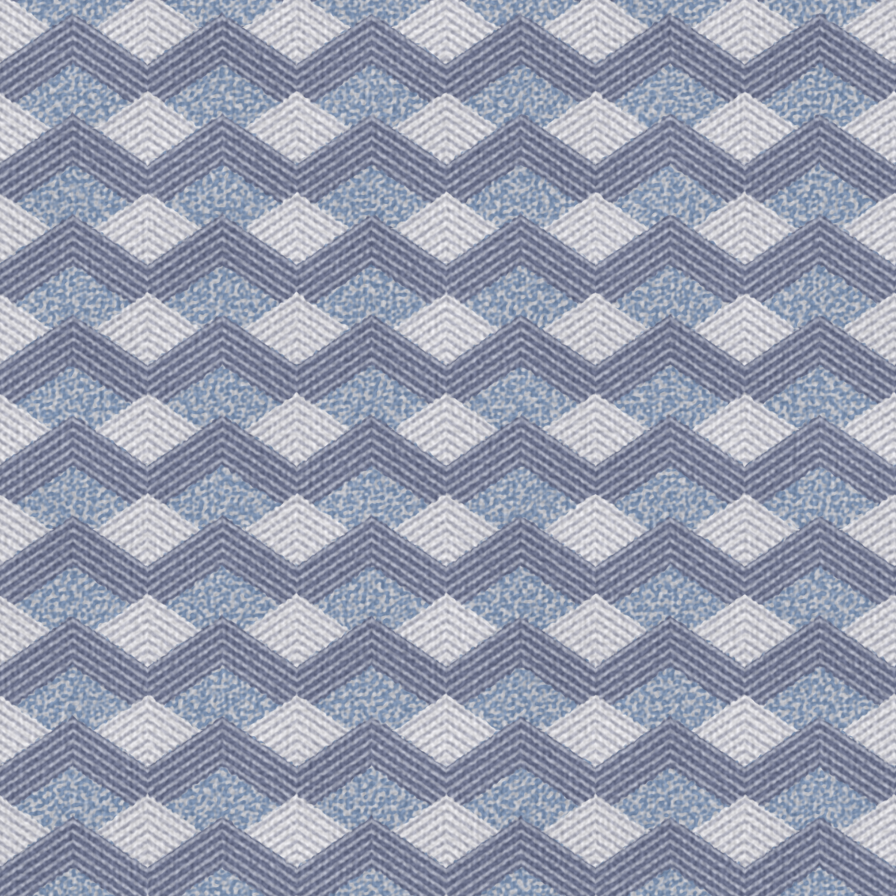
Write a three.js fragment shader that draws this pattern.

```glsl
// Woven upholstery cloth: dark ribbed zigzags alternate with tweedy blue ones,
// and pale herringbone diamonds sit in every valley. Cells come from fract,
// shapes from distances, and the yarn texture from layered gradient noise.
varying vec2 vUv;

const vec2 CELL = vec2(0.16667, 0.1121);    // size of one repeat
const vec2 CENTER = vec2(0.498, 0.521);     // middle of one pale diamond
const vec2 DIAMOND = vec2(0.352, 0.36);     // half size, in cells
const float RISE = 1.0;                     // zigzag slope, in cells
const float RIBS = 10.0;                    // ribs per repeat

const vec3 NAVY = vec3(0.405, 0.43, 0.535);
const vec3 NAVY_RIB = vec3(0.67, 0.685, 0.745);
const vec3 PALE = vec3(0.865, 0.862, 0.875);
const vec3 PALE_RIB = vec3(0.655, 0.66, 0.715);
const vec3 BLUE = vec3(0.47, 0.55, 0.67);
const vec3 BLUE_FLECK = vec3(0.755, 0.76, 0.785);

vec2 gradient(vec2 cell) {
  vec3 h = fract(cell.xyx * vec3(0.1031, 0.1030, 0.0973));
  h += dot(h, h.yzx + 33.33);
  float angle = 6.28318 * fract((h.x + h.y) * h.z);
  return vec2(cos(angle), sin(angle));
}

float gradientNoise(vec2 p) {
  vec2 i = floor(p), f = fract(p);
  vec2 u = f * f * f * (f * (f * 6.0 - 15.0) + 10.0);
  vec2 e = vec2(1.0, 0.0);
  float low = mix(dot(gradient(i), f), dot(gradient(i + e), f - e), u.x);
  float high = mix(dot(gradient(i + e.yx), f - e.yx),
                   dot(gradient(i + 1.0), f - 1.0), u.x);
  return mix(low, high, u.y);
}

// Distance to the nearest whole number
float wave(float t) {
  return abs(fract(t + 0.5) - 0.5);
}

// 1 where the signed distance is positive, with a soft edge
float cover(float distance, float soft) {
  return smoothstep(-soft, soft, distance);
}

// Repeated lines; width is the share of each repeat that is filled
float lines(float t, float width, float soft) {
  return cover(0.5 * width - wave(t), soft);
}

// Diagonally twisted yarn flecks
float tweed(vec2 uv) {
  vec2 twisted = vec2(uv.x + uv.y, uv.y - 0.7 * uv.x);
  return gradientNoise(twisted * vec2(105.0, 165.0))
       + 0.5 * gradientNoise(uv * vec2(230.0, 190.0) + 17.0);
}

// Ground colour crossed by ribs that break into short stitches
vec3 ribbed(vec3 ground, vec3 rib, float t, float width, float stitch) {
  float mask = lines(t + 0.12 * stitch, width, 0.17);
  return mix(ground, rib, mask * clamp(0.88 + 0.7 * stitch, 0.0, 1.0));
}

void main() {
  // Fold each cell about its diamond
  vec2 q = (vUv - CENTER) / CELL;
  float x = wave(q.x);
  float y = fract(q.y + 0.5) - 0.5;

  // Yarn irregularity at several scales
  float stitch = gradientNoise(vUv * vec2(180.0, 150.0));
  float grain = gradientNoise(vUv * vec2(235.0, 215.0) + 41.0);
  float drift = gradientNoise(vUv * 9.0 + 5.0);
  float fray = 0.035 * stitch;

  // Zigzag bands and valley diamonds
  float zigzag = q.y - RISE * x;
  float navyMask = cover(0.25 - wave(zigzag + 0.61) + fray, 0.018);
  float diamond = 1.0 - x / DIAMOND.x - abs(y) / DIAMOND.y;
  float paleMask = cover(diamond * DIAMOND.y + fray, 0.018);

  // Three cloth surfaces
  vec3 blue = mix(BLUE, BLUE_FLECK, smoothstep(-0.32, 0.45, tweed(vUv)));
  vec3 navy = ribbed(NAVY, NAVY_RIB, zigzag * RIBS, 0.40, stitch);
  vec3 pale = ribbed(PALE, PALE_RIB, (q.y + RISE * x) * RIBS, 0.42, stitch);
  vec3 color = mix(blue, navy, navyMask);
  color = mix(color, pale, paleMask);

  // Fine vertical threads, grain and slow unevenness
  float thread = wave(vUv.x * 150.0) - 0.25;
  color += 0.07 * thread + 0.13 * grain + 0.025 * drift;
  gl_FragColor = vec4(clamp(color, 0.0, 1.0), 1.0);
}
```
